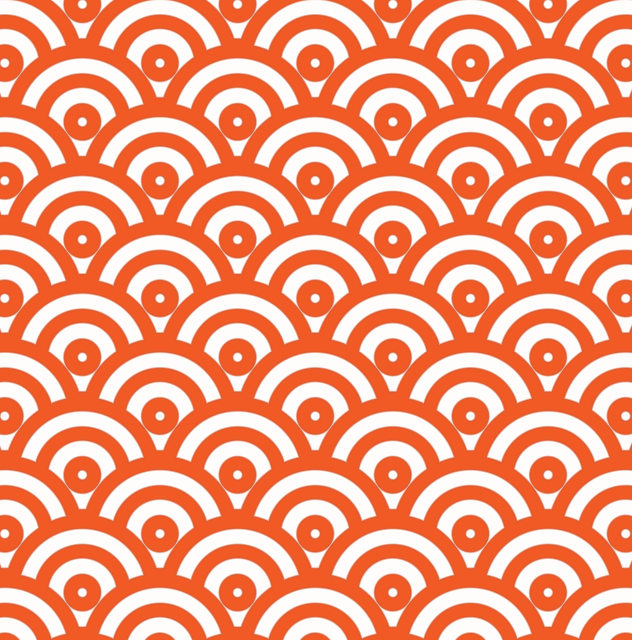
A Shadertoy shader for this pattern:

```glsl
// Overlapping wave scales: staggered rows of concentric rings, each row in
// front of the one above. Every scale is a disc of ink with round bands cut
// out; one signed distance to the ink gives smooth, slightly darkened edges.

// Lengths are fractions of the canvas height.
const vec2  PERIOD     = vec2(0.24258, 0.18385); // repeat, two rows per period
const vec2  ORIGIN     = vec2(0.1287, 0.0741);   // centre of one scale
const float SCALE_R    = 0.1224;                 // outer radius of a scale
const vec2  OUTER_BAND = vec2(0.0760, 0.0992);   // inner and outer radius
const vec2  INNER_BAND = vec2(0.0295, 0.0532);
const float HOLE_R     = 0.0069;

const vec3  INK    = vec3(0.945, 0.353, 0.145);
const vec3  FRINGE = vec3(0.860, 0.355, 0.190);  // ink close to an edge
const vec3  PAPER  = vec3(0.995, 0.994, 0.990);
const float SOFTNESS     = 0.0018;               // half width of an edge
const float FRINGE_DEPTH = 0.0038;

// Signed distance to a ring, negative between its two radii.
float ringDistance(float r, vec2 radii) {
    return abs(r - 0.5 * (radii.x + radii.y)) - 0.5 * (radii.y - radii.x);
}

// Lays one scale over the ink below it: add its disc, then cut its bands.
float addScale(float ink, float r) {
    float bands = min(ringDistance(r, OUTER_BAND), ringDistance(r, INNER_BAND));
    bands = min(bands, r - HOLE_R);
    return max(min(ink, r - SCALE_R), -bands);
}

// Signed distance to the ink, negative inside it.
float inkDistance(vec2 p) {
    float rowHeight = 0.5 * PERIOD.y;
    float baseRow = floor(p.y / rowHeight);
    float ink = -1.0;

    // Rows from back to front, with the nearest scale of each
    for (int k = 2; k >= -1; k--) {
        float row = baseRow + float(k);
        float x = p.x - 0.5 * PERIOD.x * mod(row, 2.0);
        x -= PERIOD.x * round(x / PERIOD.x);
        ink = addScale(ink, length(vec2(x, p.y - row * rowHeight)));
    }
    return ink;
}

void mainImage(out vec4 fragColor, in vec2 fragCoord) {
    vec2 p = fragCoord / iResolution.y - ORIGIN;
    float d = inkDistance(p);

    // Ink darkens towards its edge, then fades into the paper
    float blur = max(SOFTNESS, 0.75 / iResolution.y);
    vec3 ink = mix(INK, FRINGE, smoothstep(-FRINGE_DEPTH, -0.8 * SOFTNESS, d));
    vec3 color = mix(ink, PAPER, smoothstep(-blur, blur, d));

    fragColor = vec4(color, 1.0);
}
```
